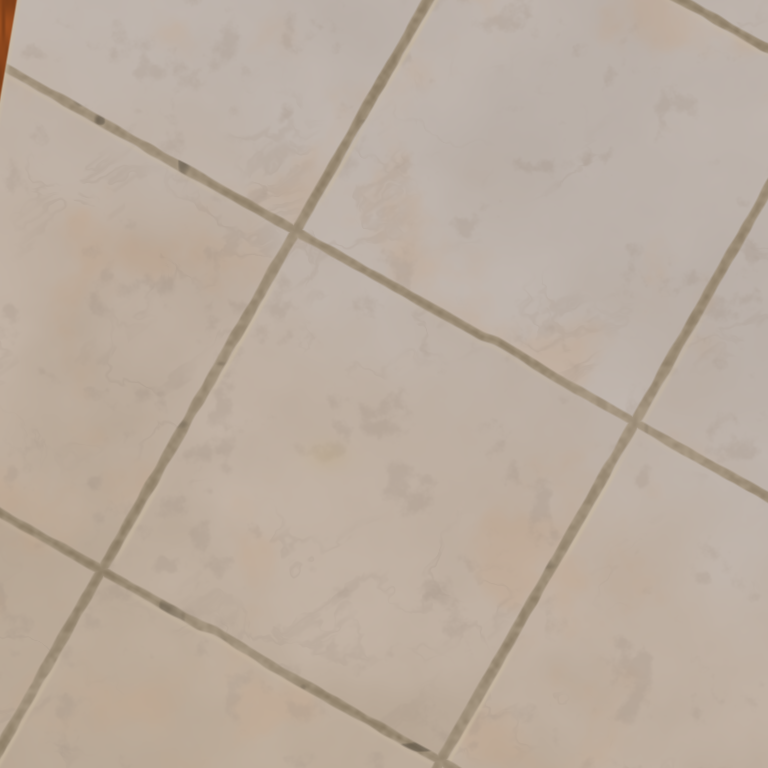
Give the GLSL for this texture, as a WebGL 2 fragment shader.

```glsl
#version 300 es
precision highp float;
// Draws a slanted floor of mottled beige ceramic tiles with worn, olive-grey grout.
uniform vec2 u_resolution;
out vec4 outColor;

// Layout, in canvas units
const vec2 CORNER = vec2(0.385, 0.699);        // one crossing of the grout
const vec2 TILE_RIGHT = vec2(0.4414, -0.2487); // step to the next column
const vec2 TILE_DOWN = vec2(-0.2526, -0.4414); // step to the next row
const vec2 GROUT_HALF = vec2(0.0066, 0.0059);  // column joints, row joints
const float SOFTNESS = 0.0018;
const float JOG = 0.0038;                      // sideways step in a row joint
const float WEAR = 0.0022;

// Colours
const vec3 BEIGE = vec3(0.75, 0.69, 0.635);
const vec3 COOL = vec3(0.735, 0.695, 0.665);
const vec3 WARM = vec3(0.73, 0.665, 0.595);
const vec3 PEACH = vec3(0.76, 0.65, 0.55);
const vec3 STAIN = vec3(0.75, 0.67, 0.53);
const vec3 VEIN = vec3(0.64, 0.58, 0.53);
const vec3 GROUT = vec3(0.56, 0.50, 0.41);
const vec3 GROUT_PALE = vec3(0.65, 0.59, 0.51);
const vec3 RIM = vec3(0.79, 0.73, 0.63);
const vec3 WOOD = vec3(0.56, 0.28, 0.11);

float hash(vec2 p) {
  vec3 q = fract(vec3(p.xyx) * 0.1031);
  q += dot(q, q.yzx + 33.33);
  return fract((q.x + q.y) * q.z);
}

float noise(vec2 p) {
  vec2 i = floor(p), f = fract(p);
  f = f * f * (3.0 - 2.0 * f);
  return mix(mix(hash(i), hash(i + vec2(1, 0)), f.x),
             mix(hash(i + vec2(0, 1)), hash(i + vec2(1, 1)), f.x), f.y);
}

float fbm(vec2 p) {
  float sum = 0.0, amp = 0.5;
  for (int i = 0; i < 5; i++) {
    sum += amp * noise(p);
    p = mat2(1.6, 1.2, -1.2, 1.6) * p + 7.3;
    amp *= 0.5;
  }
  return sum;
}

// Glaze: broad light, soft clouds, peach blotches and broken veins
vec3 tileColor(vec2 p, vec2 cell) {
  vec2 q = p + 17.0 * vec2(hash(cell + 40.0), hash(cell + 71.0)) + 20.0;
  float cloud = fbm(q * 7.0);
  float light = dot(p, vec2(0.5, 0.75)) + 0.35 * (cloud - 0.5);
  vec3 color = mix(WARM, BEIGE, smoothstep(0.15, 0.55, light));
  color = mix(color, COOL, smoothstep(0.5, 0.9, light));

  float blotch = smoothstep(0.54, 0.78, fbm(q * 9.0 + 31.0));
  color = mix(color, PEACH, 0.4 * blotch);
  float warp = fbm(q * 10.0 + 53.0);
  float ridge = abs(fbm(q * vec2(11.0, 15.0) + warp * 2.0) - 0.48);
  float patches = smoothstep(0.48, 0.68, fbm(q * 6.0 + 12.0));
  color = mix(color, VEIN, 0.22 * patches * (1.0 - smoothstep(0.0, 0.05, ridge)));
  float speck = smoothstep(0.60, 0.78, fbm(q * 27.0 + 5.0));
  color = mix(color, VEIN, 0.28 * speck);

  vec2 spot = (p - vec2(0.425, 0.407)) / vec2(0.03, 0.02);
  color = mix(color, STAIN, 0.35 * exp(-dot(spot, spot)));
  return color + 0.05 * (cloud - 0.48) + 0.012 * (hash(cell + 9.0) - 0.5);
}

void main() {
  vec2 p = gl_FragCoord.xy / u_resolution;
  float soft = max(SOFTNESS, 0.75 / min(u_resolution.x, u_resolution.y));

  // Skewed grid: columns along x, rows downward along y
  vec2 grid = inverse(mat2(TILE_RIGHT, TILE_DOWN)) * (p - CORNER);
  vec2 cell = floor(grid), joint = round(grid);
  vec2 dist = (grid - joint) * vec2(length(TILE_RIGHT), length(TILE_DOWN));

  // Row joints of the middle column break at a different place in each row
  float along = fract(grid.x) - (0.593 - 0.259 * joint.y);
  float inMiddle = 1.0 - step(0.5, abs(cell.x));
  dist.y += JOG * inMiddle * smoothstep(-0.05, 0.0, along)
          * (1.0 - smoothstep(0.004, 0.2, along));

  // Ragged joint edges
  vec2 ragged = vec2(noise(p * 46.0), noise(p * 46.0 + 90.0)) - 0.5;
  vec2 edge = abs(dist) - GROUT_HALF - WEAR * ragged;
  vec2 cover = 1.0 - smoothstep(-soft, soft, edge);
  float grout = max(cover.x, cover.y);

  // Tiles, with a pale worn rim beside the joints
  vec3 color = tileColor(p, cell);
  vec2 rim = exp(-pow((dist - GROUT_HALF - 0.003) / 0.003, vec2(2.0)));
  float rimWear = smoothstep(0.3, 0.75, noise(p * 9.0 + 14.0));
  color = mix(color, RIM, 0.6 * rimWear * max(rim.x, 0.5 * rim.y));

  // Grout: darker core, fading in worn stretches, with fine dirt
  float fade = smoothstep(0.35, 0.8, fbm(p * 6.0 + 3.0));
  float core = 1.0 - smoothstep(-0.006, 0.0, min(edge.x, edge.y));
  vec3 groutColor = mix(GROUT_PALE, GROUT, (0.45 + 0.55 * core) * (1.0 - 0.7 * fade));
  groutColor += 0.06 * (noise(p * 150.0) - 0.5);
  groutColor *= 1.0 - 0.25 * smoothstep(0.86, 0.97, noise(p * 38.0 + 8.0));
  color = mix(color, groutColor, 0.95 * grout);

  // Sliver of wood in the upper left corner
  float woodEdge = p.x - 0.022 + 0.17 * (1.0 - p.y);
  color = mix(color, RIM, 0.6 * (1.0 - smoothstep(0.0, 0.008, woodEdge)));
  vec3 wood = WOOD * (0.85 + 0.3 * noise(p * vec2(220.0, 30.0)));
  color = mix(color, wood, 1.0 - smoothstep(-soft, soft, woodEdge));

  outColor = vec4(color, 1.0);
}
```
